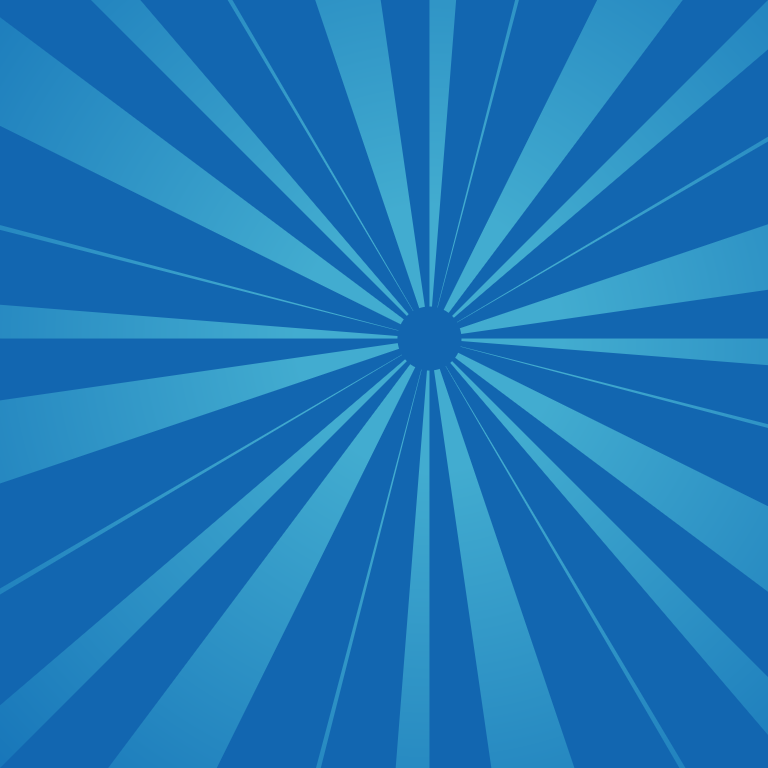
A Shadertoy shader for this background:

```glsl
// Sunburst: pale blue rays fan out from an off-centre disc on flat blue.
// The angle is folded into equal sectors, each holding a medium, a thin and
// a wide ray; the rays darken with distance from the hub.

#define HUB vec2(0.5592, 0.5592)
#define HUB_RADIUS 0.0417
#define SECTORS 8.0
#define MEDIUM_RAY vec2(0.0, 4.5)
#define THIN_RAY vec2(14.2, 14.8)
#define WIDE_RAY vec2(26.35, 36.8)
#define FADE_RANGE vec2(0.17, 0.80)
#define BASE_COLOR vec3(0.07, 0.40, 0.69)
#define NEAR_COLOR vec3(0.26, 0.675, 0.815)
#define FAR_COLOR vec3(0.09, 0.46, 0.725)

// Pixel coverage of a ray between two angles; scale is pixels per degree.
float rayCoverage(float angle, vec2 edges, float scale) {
    vec2 covered = clamp(0.5 + (edges - angle) * scale, 0.0, 1.0);
    return covered.y - covered.x;
}

void mainImage(out vec4 fragColor, in vec2 fragCoord) {
    float pixel = 1.0 / iResolution.y;
    vec2 p = (fragCoord - HUB * iResolution.xy) * pixel;
    float radius = length(p);

    // Clockwise angle folded into one sector, with the seam in a gap
    float sector = 360.0 / SECTORS;
    float margin = 0.09 * sector;
    float clockwise = -degrees(atan(p.y, p.x));
    float angle = mod(clockwise + margin, sector) - margin;

    // Three rays per sector
    float scale = radians(radius) / pixel;
    float rays = rayCoverage(angle, MEDIUM_RAY, scale)
               + rayCoverage(angle, THIN_RAY, scale)
               + rayCoverage(angle, WIDE_RAY, scale);

    // Solid hub
    rays *= clamp(0.5 + (radius - HUB_RADIUS) / pixel, 0.0, 1.0);

    // Radial fade along the rays
    float fade = (radius - FADE_RANGE.x) / (FADE_RANGE.y - FADE_RANGE.x);
    vec3 rayColor = mix(NEAR_COLOR, FAR_COLOR, clamp(fade, 0.0, 1.0));

    fragColor = vec4(mix(BASE_COLOR, rayColor, rays), 1.0);
}
```
